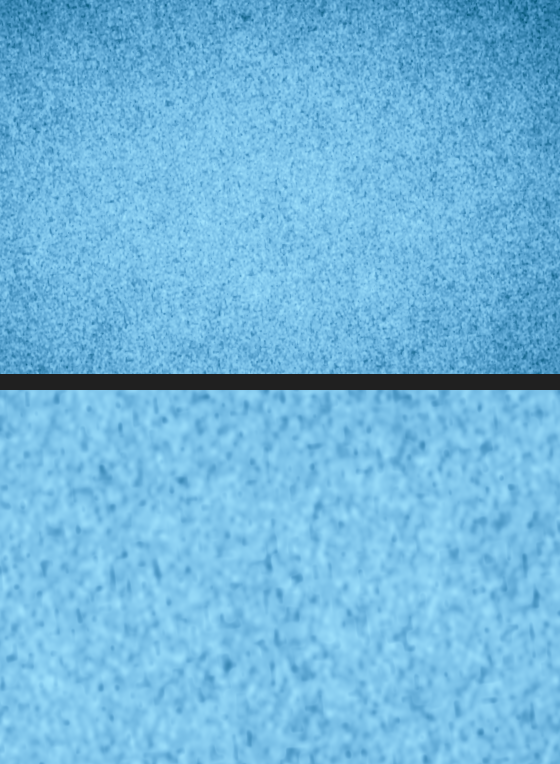
Top, the full canvas; bottom, a detail of the centre.
Give the GLSL for this texture, as a Shadertoy shader.

```glsl
// Colours of the paper, from shaded grain to lit grain
const vec3 DARK_BLUE = vec3(0.18, 0.49, 0.66);
const vec3 LIGHT_BLUE = vec3(0.54, 0.81, 0.945);
const float BLUE_BULGE = 0.08;

// Grain cells per canvas height, across and up
const vec2 FINE_CELLS = vec2(190.0, 142.0);
const vec2 CLUMP_CELLS = vec2(110.0, 84.0);
const vec2 SPECK_CELLS = vec2(150.0, 112.0);
const vec2 MOTTLE_CELLS = vec2(16.0, 13.0);

// Strength of each layer
const float FINE_AMOUNT = 0.45;
const float CLUMP_AMOUNT = 0.21;
const float SPECK_AMOUNT = 0.36;
const float MOTTLE_AMOUNT = 0.16;

// Lighting
const float BASE_TONE = 0.99;
const vec2 LIGHT_CENTRE = vec2(0.45, 0.42);
const float VIGNETTE = 1.65;
const float SHOULDER_START = 0.8;
const float SHOULDER_SOFTNESS = 0.35;

float hash(vec2 cell, uint seed) {
    uvec2 k = uvec2(ivec2(cell) + 4096);
    uint h = k.x * 1597334677u ^ k.y * 3812015801u ^ seed * 2654435769u;
    h = (h ^ (h >> 16)) * 2246822519u;
    h = (h ^ (h >> 13)) * 3266489917u;
    h ^= h >> 16;
    return float(h >> 8) / 16777216.0;
}

float valueNoise(vec2 p, uint seed) {
    vec2 cell = floor(p);
    vec2 f = fract(p);
    f = f * f * (3.0 - 2.0 * f);
    float low = mix(hash(cell, seed), hash(cell + vec2(1, 0), seed), f.x);
    float high = mix(hash(cell + vec2(0, 1), seed), hash(cell + vec2(1, 1), seed), f.x);
    return mix(low, high, f.y);
}

vec2 rotate(vec2 p, float angle) {
    float c = cos(angle), s = sin(angle);
    return vec2(c * p.x - s * p.y, s * p.x + c * p.y);
}

// Upright paper grain; crossed pairs of layers hide the lattice
float grain(vec2 p) {
    float fine = valueNoise(rotate(p, 0.35) * FINE_CELLS, 1u)
               + valueNoise(rotate(p, -0.35) * FINE_CELLS, 2u) - 1.0;
    float clump = valueNoise(rotate(p, 0.6) * CLUMP_CELLS, 3u)
                + valueNoise(rotate(p, -0.2) * CLUMP_CELLS, 4u) - 1.0;
    float mottle = valueNoise(rotate(p, 0.5) * MOTTLE_CELLS, 5u) - 0.5;
    float speck = smoothstep(0.62, 1.0, valueNoise(rotate(p, -0.1) * SPECK_CELLS, 6u));
    return FINE_AMOUNT * fine + CLUMP_AMOUNT * clump
         + MOTTLE_AMOUNT * mottle - SPECK_AMOUNT * speck;
}

void mainImage(out vec4 fragColor, in vec2 fragCoord) {
    vec2 uv = fragCoord / iResolution.xy;
    vec2 p = fragCoord / iResolution.y;

    // Off-centre vignette, with highlights rolled off gently
    vec2 fromLight = uv - LIGHT_CENTRE;
    float tone = BASE_TONE - VIGNETTE * dot(fromLight, fromLight) + grain(p);
    tone -= SHOULDER_SOFTNESS * max(tone - SHOULDER_START, 0.0);

    vec3 color = mix(DARK_BLUE, LIGHT_BLUE, tone);
    color.b += BLUE_BULGE * tone * (1.0 - tone);
    fragColor = vec4(clamp(color, 0.0, 1.0), 1.0);
}
```
